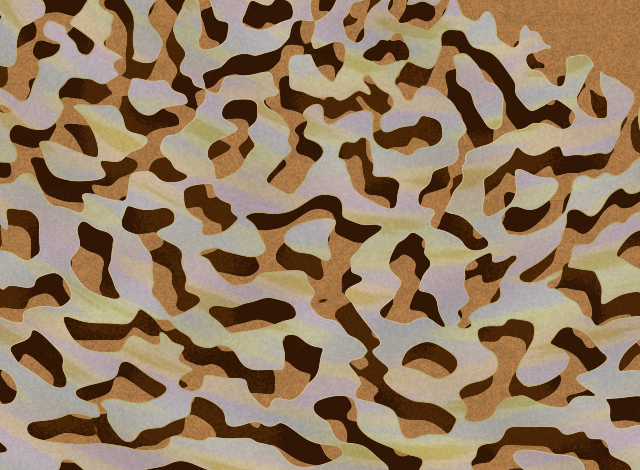
Reproduce this pattern procedurally as a Shadertoy shader.

```glsl
// Lobed pastel paper lace in sweeping arcs, casting hard shadows on brown cardboard.
#define ARC_CENTER vec2(1.05, 1.75)
#define WAVES 17
#define WAVE_MIN 48.0
#define WAVE_MAX 74.0
#define STRETCH 1.08
#define CUT_LEVEL -0.15
#define LOBES 0.2
#define SHADOW_SHIFT vec2(0.018, 0.041)
#define RIM_WIDTH 0.0032
#define GRAIN_SCALE 330.0

const vec3 LAVENDER = vec3(0.69, 0.65, 0.645);
const vec3 CREAM = vec3(0.735, 0.685, 0.565);
const vec3 YELLOW = vec3(0.69, 0.62, 0.36);
const vec3 BOARD = vec3(0.655, 0.463, 0.272);
const vec3 SHADOW_DEEP = vec3(0.19, 0.085, 0.018);
const vec3 SHADOW_WARM = vec3(0.285, 0.145, 0.025);

float hash(vec2 p) {
    p = fract(p * vec2(0.1031, 0.1137));
    p += dot(p, p.yx + 33.33);
    return fract((p.x + p.y) * p.x * 7.31);
}

float valueNoise(vec2 p) {
    vec2 cell = floor(p), f = fract(p);
    f = f * f * (3.0 - 2.0 * f);
    return mix(mix(hash(cell), hash(cell + vec2(1, 0)), f.x),
               mix(hash(cell + vec2(0, 1)), hash(cell + vec2(1, 1)), f.x), f.y);
}

// Arc coordinates: x runs along the strips, y across them
vec2 arcCoords(vec2 p) {
    vec2 d = p - ARC_CENTER;
    return vec2(atan(d.x, -d.y), length(d));
}

// Positive inside the paper: equal-scale waves in many directions make the
// strips, a set of shorter waves scallops their outline
float lace(vec2 p) {
    vec2 q = arcCoords(p);
    q += 0.02 * sin(9.0 * q.yx + vec2(1.0, 4.0));
    q += 0.007 * sin(vec2(52.0, 61.0) * q.yx + vec2(2.0, 0.5));
    float strips = 0.0, lobes = 0.0;
    for (int i = 0; i < WAVES; i++) {
        float n = float(i);
        float angle = n * 2.39996;
        float phase = 6.2832 * hash(vec2(n * 7.3 + 2.0, 19.0));
        float k = mix(WAVE_MIN, WAVE_MAX, fract(n * 0.618));
        float along = dot(q * vec2(STRETCH, 1.0), vec2(cos(angle), sin(angle)));
        strips += sin(k * along + phase);
        lobes += sin(2.1 * k * along + 3.0 * phase);
    }
    float field = (strips + LOBES * lobes) / sqrt(0.5 * float(WAVES));
    field += 0.3 * sin(56.0 * q.y + 1.5 * sin(5.0 * q.x));
    // The upper right corner stays bare
    float corner = dot(p - vec2(1.03, 1.0), vec2(0.51, 0.86));
    return field - CUT_LEVEL - 4.0 * smoothstep(-0.03, 0.06, corner);
}

// Turns a field into an approximate distance in canvas heights
float edgeDistance(float field) {
    float slope = length(vec2(dFdx(field), dFdy(field))) * iResolution.y;
    return field / max(slope, 15.0);
}

vec3 paperColor(vec2 p, float inside) {
    vec2 q = arcCoords(p);
    float streak = sin(75.0 * q.y + 14.0 * q.x + sin(9.0 * q.x))
                 + sin(43.0 * q.y - 8.0 * q.x + 2.0)
                 + sin(15.0 * q.x + 13.0 * q.y);
    streak = 0.6 * streak + 0.6 * (valueNoise(q * vec2(20.0, 140.0)) - 0.5);
    vec3 color = mix(LAVENDER, CREAM, smoothstep(-0.3, 0.35, streak));
    color = mix(color, YELLOW, 0.8 * smoothstep(0.75, 1.3, streak));
    // Faint pink, green and blue washes, then gentle folds
    color += 0.018 * sin(vec3(0.0, 2.1, 4.2) + 30.0 * q.y + 11.0 * q.x);
    color *= 1.0 + 0.06 * sin(14.0 * p.x + 3.0 * sin(8.0 * p.y)) * sin(11.0 * p.y + 1.0);
    // Cut edge, yellowed in places and bright in others
    float rim = 1.0 - smoothstep(0.5 * RIM_WIDTH, RIM_WIDTH, inside);
    float age = 0.5 + 0.5 * sin(9.0 * p.x - 7.0 * p.y);
    color = mix(color, mix(1.06 * CREAM, YELLOW, age), 0.85 * rim);
    return color + 0.055 * (valueNoise(p * GRAIN_SCALE * 0.8) - 0.5);
}

void mainImage(out vec4 fragColor, in vec2 fragCoord) {
    vec2 p = fragCoord / iResolution.y;
    float soft = 0.5 / iResolution.y;

    // Lift varies, so the shadow slides by different amounts
    float lift = 1.0 + 0.3 * sin(9.0 * p.x + 2.0) * sin(8.0 * p.y);
    float paperDist = edgeDistance(lace(p));
    float shadowDist = edgeDistance(lace(p + SHADOW_SHIFT * lift) + 0.06);

    // Cardboard with fine fibres and specks
    float grain = valueNoise(p * GRAIN_SCALE) - 0.5;
    float blotch = valueNoise(p * vec2(35.0, 60.0)) - 0.5;
    vec3 color = BOARD * (1.0 + 0.22 * grain + 0.06 * blotch);

    // Shadow, warmer where light leaks in
    float warmth = smoothstep(0.47, 0.7, valueNoise(p * 9.0 + 5.0) + 0.15 * grain);
    vec3 shade = mix(SHADOW_DEEP, SHADOW_WARM, warmth) * (1.0 + 0.2 * grain);
    color = mix(color, shade, smoothstep(-soft, soft, shadowDist));

    // Paper on top
    float cover = smoothstep(-soft, soft, paperDist);
    color = mix(color, paperColor(p, paperDist), cover);
    fragColor = vec4(clamp(color, 0.0, 1.0), 1.0);
}
```
